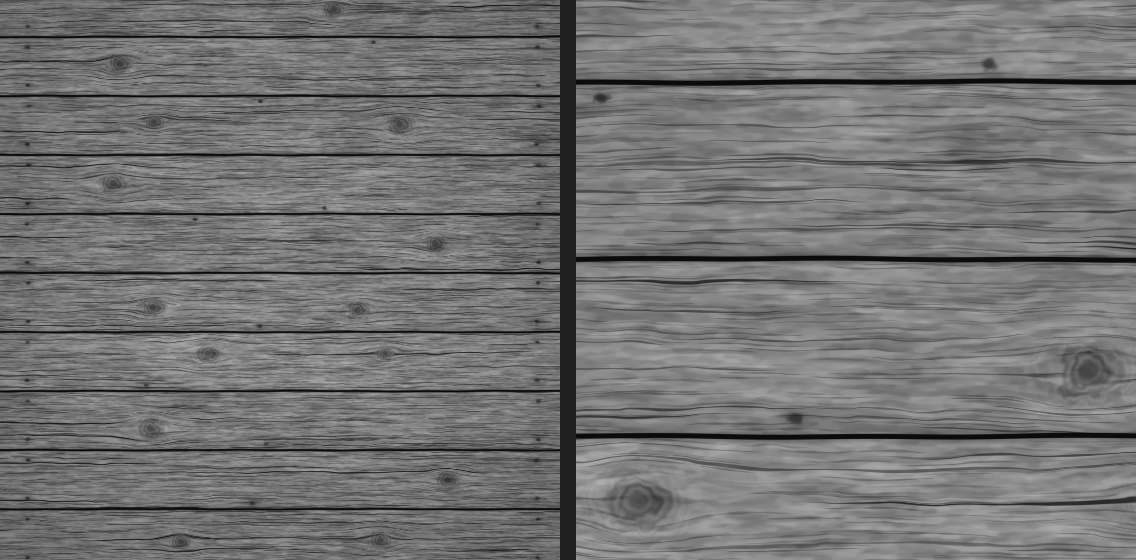
Left: the whole. Right: its middle third, enlarged.
Reproduce this texture procedurally as a WebGL 2 fragment shader.

```glsl
#version 300 es
precision highp float;
// Weathered grey horizontal planks with grain, cracks, knots, nails and dark seams.

#define PITCH 0.1054        // plank height
#define FIRST_SEAM 0.0908   // height of the lowest seam
#define SEAM_HALF 0.0014
#define KNOT_SIZE 0.0195
#define NAIL_SIZE 0.0046
#define GRAIN_DEPTH 0.14
#define FIBRE_DEPTH 0.24
#define CRACK_DEPTH 0.88
#define WOOD vec3(0.503)
#define DARK vec3(0.05)
#define KNOT_TONE vec3(0.27)

uniform vec2 u_resolution;
out vec4 fragColor;

vec2 hash2(vec2 p) {
    vec3 q = fract(p.xyx * vec3(0.1031, 0.1030, 0.0973));
    q += dot(q, q.yzx + 33.33);
    return fract((q.xx + q.yz) * q.zy);
}

// Smooth cellular noise: nearby cell tones blended by distance.
float cellTone(vec2 p) {
    vec2 base = floor(p);
    float sum = 0.0, total = 0.0;
    for (int j = -1; j <= 1; j++)
    for (int i = -1; i <= 1; i++) {
        vec2 id = base + vec2(i, j);
        vec2 d = p - id - hash2(id);
        float w = exp(-6.0 * dot(d, d));
        sum += w * hash2(id + 71.0).x;
        total += w;
    }
    return sum / total - 0.5;
}

// Tapered horizontal slits, at most one per cell; keep is the share of filled cells.
float slits(vec2 p, float halfWidth, float keep, float aa) {
    vec2 base = floor(p);
    float ink = 0.0;
    for (int j = -1; j <= 1; j++)
    for (int i = -1; i <= 1; i++) {
        vec2 id = base + vec2(i, j);
        vec2 pick = hash2(id + 37.0);
        vec2 d = p - id - hash2(id);
        float along = d.x / mix(0.3, 0.98, pick.y);
        float taper = max(1.0 - along * along, 0.0);
        float w = halfWidth * taper * (0.75 + 0.35 * sin(p.x * 14.0 + pick.x * 90.0));
        float line = 1.0 - smoothstep(max(w - aa, 0.0), w + aa, abs(d.y));
        float strength = step(pick.x, keep) * mix(0.35, 1.0, pick.x / keep);
        ink = max(ink, line * strength * smoothstep(0.0, 0.45, taper));
    }
    return ink;
}

void main() {
    vec2 uv = gl_FragCoord.xy / u_resolution;
    float px = 1.0 / u_resolution.y;

    // Plank index and position inside it
    float v = (uv.y - FIRST_SEAM) / PITCH;
    float row = floor(v), seed = row + 5.0;
    vec2 local = vec2(uv.x, (v - row) * PITCH);

    // Nearly straight grain with small irregular kinks
    float bend = 0.0014 * sin(uv.x * 8.0 + seed * 5.0)
               + 0.0007 * sin(uv.x * 31.0 + uv.y * 70.0 + seed * 3.0)
               + 0.0004 * sin(uv.x * 83.0 - uv.y * 190.0)
               + 0.0018 * cellTone(vec2(uv.x * 42.0, uv.y * 65.0 + seed));

    // Knots push the grain aside and add rings
    float core = 0.0, pith = 0.0, rings = 0.0;
    for (int i = 0; i < 2; i++) {
        vec2 key = vec2(seed * 7.0, float(i) * 13.0 + 3.0);
        vec2 place = hash2(key), trait = hash2(key + 19.0);
        if (trait.x > (i == 0 ? 0.9 : 0.5)) continue;
        float side = mod(seed + float(i), 2.0);
        vec2 center = vec2(0.13 + 0.45 * side + 0.27 * place.x, PITCH * mix(0.36, 0.64, place.y));
        float size = KNOT_SIZE * mix(0.75, 1.1, trait.y);
        vec2 d = (local - center) / size;
        vec2 halo = d / vec2(2.1, 1.3);
        bend -= 0.78 * d.y * size * exp(-dot(halo, halo));
        float r = length(d * vec2(0.8, 1.0));
        r *= 1.0 + 0.3 * cellTone(d * 1.6 + seed * 9.0) + 0.12 * cellTone(d * 5.0 + seed);
        core = max(core, 1.0 - smoothstep(0.45, 1.1, r));
        pith = max(pith, 1.0 - smoothstep(0.05, 0.5, r));
        rings += sin(r * 23.0 + 5.0 * cellTone(d * 2.5)) * exp(-0.7 * r * r);
    }
    vec2 grain = vec2(uv.x + seed * 3.71, uv.y + bend + 1.0);

    // Plank tone, faint stains and fine streaked fibres
    float tone = 1.0 + 0.05 * (hash2(vec2(seed, 4.0)).x - 0.5);
    tone += 0.09 * cellTone(grain * vec2(8.0, 26.0));
    tone += GRAIN_DEPTH * cellTone(grain * vec2(15.0, 120.0));
    tone += GRAIN_DEPTH * 1.9 * cellTone(grain * vec2(38.0, 310.0));
    tone += GRAIN_DEPTH * 1.1 * cellTone(uv * vec2(130.0, 400.0));
    tone -= FIBRE_DEPTH * slits(grain * vec2(20.0, 190.0), 0.14, 0.65, px * 120.0);
    tone += 0.08 * rings;
    vec3 color = WOOD * tone;
    color = mix(color, KNOT_TONE * (tone + 0.2 * rings), 0.62 * core);
    color = mix(color, DARK * 2.0, 0.5 * pith * (0.7 + 0.3 * rings));

    // Long splits, short checks and hairlines
    float splits = slits(grain * vec2(3.4, 34.0), 0.038, 0.42, px * 24.0);
    float checks = slits(grain * vec2(9.0, 80.0) + 9.0, 0.055, 0.42, px * 52.0);
    float hairs = slits(grain * vec2(14.0, 115.0) + 27.0, 0.065, 0.5, px * 72.0);
    float crack = max(splits, max(0.66 * checks, 0.42 * hairs)) * (1.0 - 0.85 * core);
    color = mix(color, DARK, CRACK_DEPTH * crack);

    // Two nails at each end, plus one stray chip per plank
    for (int i = 0; i < 5; i++) {
        vec2 h = hash2(vec2(seed * 3.0, float(i) + 40.0));
        float end = i < 2 ? 0.05 : 0.96;
        float height = mod(float(i), 2.0) < 0.5 ? 0.18 : 0.83;
        if (i == 4) height = h.y < 0.5 ? 0.1 : 0.91;
        vec2 spot = vec2(i == 4 ? 0.2 + 0.6 * h.x : end + 0.004 * (h.x - 0.5), height * PITCH);
        vec2 d = (local - spot) * vec2(0.8, 1.0 + 0.3 * h.y);
        float r = length(d) / NAIL_SIZE * (1.0 + 0.5 * cellTone(uv * 250.0));
        float hole = 1.0 - smoothstep(0.3, 1.1, r);
        color *= 1.0 - 0.15 * exp(-0.3 * r * r);
        color = mix(color, DARK * 2.4, hole * mix(0.5, 0.85, h.y));
    }

    // Uneven seams with a soft shadow and a pale lower lip
    float nearest = floor(v + 0.5);
    float wobble = 0.0004 * sin(uv.x * 17.0 + nearest * 4.0) + 0.0003 * sin(uv.x * 53.0 + nearest);
    float gap = (v - nearest) * PITCH + wobble;
    float away = abs(gap);
    color *= 1.0 + 0.09 * exp(-pow((gap + 0.005) / 0.0022, 2.0));
    color *= 1.0 - 0.36 * exp(-away / 0.003);
    color = mix(DARK * 0.8, color, smoothstep(SEAM_HALF - px * 0.6, SEAM_HALF + px * 0.9, away));

    // Darker toward the corners
    vec2 fromCenter = uv - 0.5;
    color *= 1.06 - 0.42 * dot(fromCenter, fromCenter);
    fragColor = vec4(clamp(color, 0.0, 1.0), 1.0);
}
```
